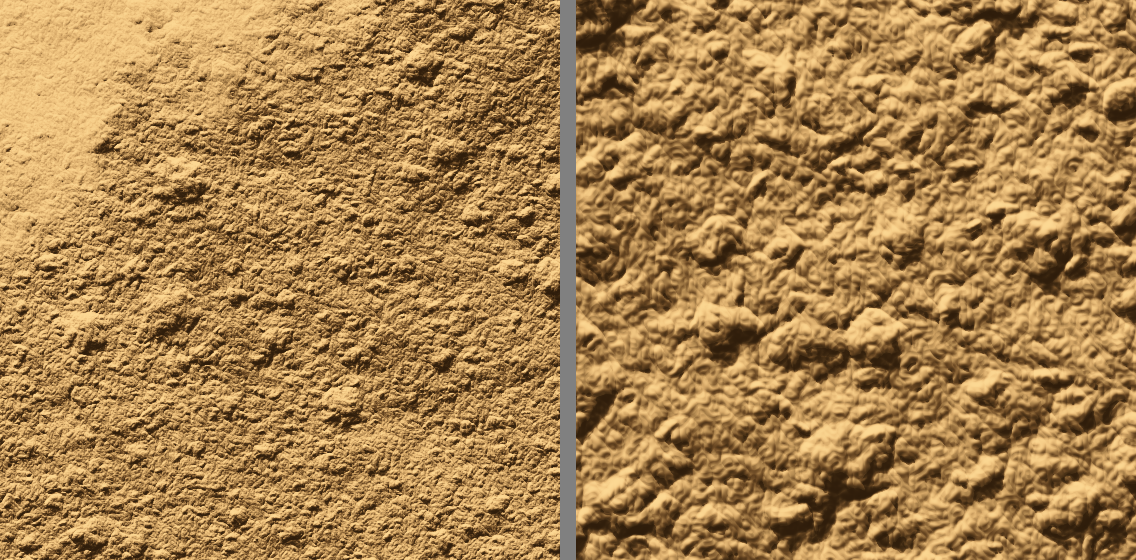
Left: the whole. Right: its middle third, enlarged.
This texture is drawn by a Shadertoy shader. Its source:

```glsl
// Sunlit heap of loose sand: a smooth bright slope gives way to crumbly clods.
// Billowed noise and scattered domes form a height field, lit at a low angle
// with marched cast shadows; the light level then picks a colour from a ramp.

const vec2  TO_LIGHT = vec2(-0.35, 0.937);  // ground direction of the sun
const float SUN_SLOPE = 1.10;               // rise of the sun rays
const float SHADOW_SOFTNESS = 0.25;
const float SHADOW_DEPTH = 0.95;
const float RELIEF_CONTRAST = 0.85;
const float SMOOTH_RELIEF = 0.42;           // relief left on the smooth slope
const float SMOOTH_GLOW = 1.00;             // extra light on the smooth slope
const float BASE_LIGHT = 0.06;
const float SPECKLE = 0.50;                 // tone scatter of single grains
const float SLOPE_STEP = 0.0011;
const int   OCTAVES = 6;
const int   SHADOW_STEPS = 7;

const float GRAIN_WEIGHT[6] = float[6](0.20, 0.28, 0.42, 0.64, 0.86, 0.80);

const vec3 SAND[8] = vec3[8](
    vec3(0.18, 0.11, 0.04), vec3(0.27, 0.18, 0.08),
    vec3(0.40, 0.27, 0.13), vec3(0.54, 0.39, 0.21),
    vec3(0.69, 0.53, 0.31), vec3(0.83, 0.65, 0.40),
    vec3(0.95, 0.78, 0.51), vec3(0.99, 0.85, 0.58));
const float SAND_LEVEL[8] = float[8](0.0, 0.065, 0.19, 0.325, 0.495, 0.685, 0.885, 1.0);

vec2 hash22(vec2 p) {
    vec3 q = fract(p.xyx * vec3(0.1031, 0.1030, 0.0973));
    q += dot(q, q.yzx + 33.33);
    return fract((q.xx + q.yz) * q.zy);
}

// Slope of random direction at a lattice point, seen from an offset
float lean(vec2 lattice, vec2 offset) {
    float angle = 6.2832 * hash22(lattice).x;
    return dot(vec2(cos(angle), sin(angle)), offset);
}

// Signed gradient noise, about -0.7 to 0.7
float gradientNoise(vec2 p) {
    const vec2 E = vec2(1.0, 0.0);
    vec2 cell = floor(p), f = fract(p);
    vec2 u = f * f * f * (f * (f * 6.0 - 15.0) + 10.0);
    float low  = mix(lean(cell, f), lean(cell + E, f - E), u.x);
    float high = mix(lean(cell + E.yx, f - E.yx), lean(cell + 1.0, f - 1.0), u.x);
    return mix(low, high, u.y);
}

// Rounded crumbs with sharp creases, finer ones steeper
float crumbs(vec2 p) {
    const mat2 TURN = mat2(0.8, 0.6, -0.6, 0.8);
    float height = 0.0, frequency = 5.5;
    for (int i = 0; i < OCTAVES; i++) {
        p = TURN * p + 3.17;
        height += GRAIN_WEIGHT[i] * abs(gradientNoise(p * frequency)) / frequency;
        frequency *= 2.03;
    }
    return height;
}

// Scattered domes, some cells left empty
float clods(vec2 p, float count, float density) {
    p *= count;
    vec2 cell = floor(p);
    float height = 0.0;
    for (int y = -1; y <= 1; y++)
    for (int x = -1; x <= 1; x++) {
        vec2 id = cell + vec2(x, y);
        vec2 traits = hash22(id + 71.3 + count);
        if (traits.x > density) continue;
        vec2 offset = p - id - 0.2 - 0.6 * hash22(id + 19.7);
        float radius = mix(0.22, 0.48, traits.y);
        offset.y *= 1.2;
        float dome = 1.0 - dot(offset, offset) / (radius * radius);
        height = max(height, 0.8 * radius * dome);
    }
    return height / count;
}

// 1 on the smooth upper left slope, 0 on the crumbled ground
float smoothSlope(vec2 p) {
    float ragged = gradientNoise(p * 6.0) + 0.6 * gradientNoise(p * 17.0 + 5.0);
    float side = p.y - 0.59 - 0.62 * p.x + 0.22 * ragged;
    return smoothstep(-0.14, 0.18, side);
}

float sandHeight(vec2 p) {
    vec2 ragged = vec2(gradientNoise(p * 50.0), gradientNoise(p * 50.0 + 31.0));
    vec2 q = p + 0.014 * ragged;
    float lumps = max(clods(q, 8.5, 0.26), clods(q + 4.3, 19.0, 0.40));
    return crumbs(p) + max(lumps, clods(q + 7.9, 40.0, 0.50));
}

float castShadow(vec2 p, float height, float relief) {
    float blocked = -1.0, reach = 0.004;
    for (int i = 0; i < SHADOW_STEPS; i++) {
        float rise = relief * (sandHeight(p + TO_LIGHT * reach) - height) / reach;
        blocked = max(blocked, rise - SUN_SLOPE);
        reach *= 1.5;
    }
    return smoothstep(-0.1, SHADOW_SOFTNESS, blocked);
}

vec3 sandColour(float level) {
    vec3 colour = SAND[0];
    for (int i = 1; i < 8; i++) {
        float blend = (level - SAND_LEVEL[i - 1]) / (SAND_LEVEL[i] - SAND_LEVEL[i - 1]);
        colour = mix(colour, SAND[i], clamp(blend, 0.0, 1.0));
    }
    return colour;
}

void mainImage(out vec4 fragColor, in vec2 fragCoord) {
    vec2 p = fragCoord / iResolution.y;
    float slopeMask = smoothSlope(p);
    float relief = mix(1.0, SMOOTH_RELIEF, slopeMask);

    // Direct light from the slope facing the sun
    vec2 stride = TO_LIGHT * SLOPE_STEP;
    float facing = relief * (sandHeight(p - stride) - sandHeight(p + stride)) / (2.0 * SLOPE_STEP);
    float shadow = castShadow(p, sandHeight(p), relief);

    // Broad patches of damper and drier sand, and single grains
    float patches = 0.45 * gradientNoise(p * 4.0 + 9.0);
    float speckle = SPECKLE * gradientNoise(p * 210.0 + 2.6);
    float dimCorner = 0.3 * smoothstep(0.5, 1.5, p.x + p.y) * (1.0 - slopeMask) * p.y;

    float light = BASE_LIGHT + RELIEF_CONTRAST * facing - SHADOW_DEPTH * shadow
                + SMOOTH_GLOW * slopeMask + patches + speckle - dimCorner;
    float level = 1.0 / (1.0 + exp(-1.7 * light));
    fragColor = vec4(sandColour(level), 1.0);
}
```
